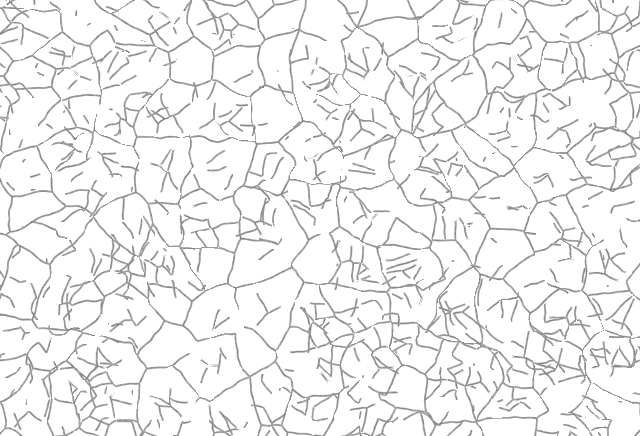
Write a Shadertoy shader that draws this texture.

```glsl
// Thin grey grain boundaries on white, like a traced polished metal section.
// A warped Voronoi net mixes lone large grains with clusters of small ones;
// a finer net, mostly erased, leaves short loose strokes between them.

const float GRAIN_ROWS = 9.0;       // large grains per canvas height
const float STROKE_ROWS = 25.0;     // fine net cells per canvas height
const float LONE_SHARE = 0.42;      // grid cells holding a single grain
const float MAX_CLUSTER = 7.0;      // most small grains in one cell
const float BOUNDARY_KEEP = 0.93;   // share of grain boundaries drawn
const float STROKE_KEEP = 0.22;     // share of fine edges drawn
const float LINE_CORE = 0.0008;     // half width of full ink, canvas heights
const float LINE_EDGE = 0.0033;     // half width where the ink ends
const float INK = 0.42;             // darkness of a line
const vec3 PAPER = vec3(1.0);

float hash(vec2 p) {
    vec3 h = fract(p.xyx * 0.1031);
    h += dot(h, h.yzx + 33.33);
    return fract((h.x + h.y) * h.z);
}

vec2 hash2(vec2 p) {
    return vec2(hash(p + 17.3), hash(p.yx + 71.9));
}

vec2 noise2(vec2 p) {
    vec2 i = floor(p), f = fract(p);
    f = f * f * (3.0 - 2.0 * f);
    vec2 low = mix(hash2(i), hash2(i + vec2(1, 0)), f.x);
    vec2 high = mix(hash2(i + vec2(0, 1)), hash2(i + vec2(1, 1)), f.x);
    return mix(low, high, f.y) - 0.5;
}

// Bends straight cell edges into wandering boundaries.
vec2 warp(vec2 p) {
    return p + 0.040 * noise2(p * 7.0)
             + 0.014 * noise2(p * 22.0 + 40.0)
             + 0.004 * noise2(p * 60.0 + 90.0);
}

// Distance, in canvas heights, to the nearest kept edge of a cell net.
float edgeDistance(vec2 q, float loneShare, float keep) {
    vec2 qx = dFdx(q), qy = dFdy(q);
    vec2 home = floor(q);
    vec2 first = vec2(0.0), second = vec2(0.0);
    float near1 = 1e3, near2 = 1e3;

    for (int y = -1; y <= 1; y++)
    for (int x = -1; x <= 1; x++) {
        vec2 cell = home + vec2(x, y);
        bool lone = hash(cell + 5.7) < loneShare;
        float count = lone ? 1.0 : 2.0 + floor(hash(cell + 9.1) * (MAX_CLUSTER - 1.0));
        float radius = lone ? 0.02 : mix(0.2, 0.46, hash(cell + 3.3));
        vec2 centre = cell + mix(vec2(radius), vec2(1.0 - radius), hash2(cell));
        for (float k = 0.0; k < count; k++) {
            vec2 site = centre + radius * (1.98 * hash2(cell + 13.7 * (k + 1.0)) - 0.99);
            float d = dot(site - q, site - q);
            if (d < near1) {
                near2 = near1; second = first;
                near1 = d; first = site;
            } else if (d < near2) {
                near2 = d; second = site;
            }
        }
    }

    // Both sides of an edge share one key, so it is kept or erased whole.
    vec2 key = (first + second) * 7.31;
    if (hash(key) > keep) return 1.0;

    float gap = max(length(second - first), 1e-4);
    vec2 normal = (second - first) / gap;
    float d = (near2 - near1) / (2.0 * gap);

    // Edges inside a cluster stop short and leave dangling ends.
    if (floor(first) == floor(second)) {
        float reach = mix(0.14, 0.36, hash(key + 2.9));
        d = max(d, sqrt(near1) - reach);
    }
    float stretch = length(vec2(dot(normal, qx), dot(normal, qy)));
    return d / max(stretch * iResolution.y, 1e-4);
}

float lineInk(float d) {
    float edge = max(LINE_EDGE, LINE_CORE + 0.9 / iResolution.y);
    return 1.0 - clamp((d - LINE_CORE) / (edge - LINE_CORE), 0.0, 1.0);
}

void mainImage(out vec4 fragColor, in vec2 fragCoord) {
    vec2 p = fragCoord / iResolution.y + 3.0;
    vec2 q = warp(p);

    // Loose strokes gather in some regions and thin out in others.
    float region = clamp(1.0 + 2.6 * noise2(p * 5.0 + 20.0).x, 0.15, 2.0);
    float grains = lineInk(edgeDistance(q * GRAIN_ROWS, LONE_SHARE, BOUNDARY_KEEP));
    float strokes = lineInk(edgeDistance(q * STROKE_ROWS + 50.0, 1.1, STROKE_KEEP * region));

    // Slightly uneven ink along the lines.
    float unevenness = 1.0 + 0.35 * noise2(p * 170.0).x;
    float ink = INK * unevenness * max(grains, strokes);
    fragColor = vec4(PAPER * (1.0 - ink), 1.0);
}
```
